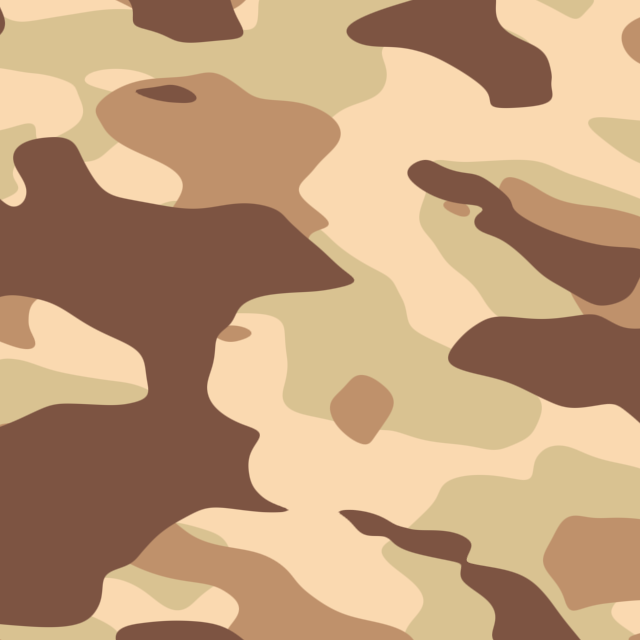
Write a Shadertoy shader that draws this pattern.

```glsl
// Four-colour desert camouflage: smooth, mostly horizontal overlapping patches.

#define PATCH_FREQ   vec2(2.4, 4.3)    // patches per canvas, across and up
#define DETAIL_FREQ  2.3               // lobes, relative to the patches
#define DETAIL_GAIN  0.42
#define WARP_FREQ    vec2(4.6, 7.4)
#define WARP_AMOUNT  vec2(0.14, 0.055) // sideways pull makes rounded fingers
#define SLANT        0.16
#define CREAM_LEVEL  0.04              // levels in standard deviations
#define TAN_LEVEL    0.74
#define BROWN_LEVEL  0.38
#define GRID         6                 // samples per side for the statistics

const vec3 KHAKI = vec3(0.85, 0.76, 0.57);
const vec3 CREAM = vec3(0.98, 0.85, 0.69);
const vec3 TAN   = vec3(0.75, 0.57, 0.42);
const vec3 BROWN = vec3(0.49, 0.33, 0.26);

// Unit gradient with a hashed direction for a lattice point.
vec2 latticeGradient(vec2 cell) {
    uvec2 k = uvec2(ivec2(cell));
    uint h = k.x * 73856093u ^ k.y * 19349663u;
    h = (h ^ (h >> 16)) * 73244475u;
    h = (h ^ (h >> 15)) * 73244475u;
    h ^= h >> 16;
    float angle = 6.2832 * float(h & 65535u) / 65536.0;
    return vec2(cos(angle), sin(angle));
}

float gradientNoise(vec2 p) {
    vec2 i = floor(p), f = p - i;
    vec2 u = f * f * f * (f * (f * 6.0 - 15.0) + 10.0);
    vec2 e = vec2(1.0, 0.0);
    float a = dot(latticeGradient(i), f);
    float b = dot(latticeGradient(i + e.xy), f - e.xy);
    float c = dot(latticeGradient(i + e.yx), f - e.yx);
    float d = dot(latticeGradient(i + e.xx), f - e.xx);
    return mix(mix(a, b, u.x), mix(c, d, u.x), u.y);
}

// Broad patches plus one octave of lobes.
float patchField(vec2 p, float seed) {
    vec2 q = (p + vec2(0.0, SLANT * p.x)) * PATCH_FREQ + seed * vec2(17.37, 9.61);
    return gradientNoise(q) + DETAIL_GAIN * gradientNoise(q * DETAIL_FREQ + 31.7);
}

vec2 warp(vec2 p, float seed) {
    vec2 q = p * WARP_FREQ + seed * vec2(5.23, 13.71);
    return p + WARP_AMOUNT * vec2(gradientNoise(q), gradientNoise(q + 47.3));
}

// Coverage of one layer; the field is normalised so that a level fixes its share.
float coverage(vec2 p, float seed, float level) {
    float sum = 0.0, squares = 0.0;
    for (int k = 0; k < GRID * GRID; k++) {
        vec2 site = (vec2(k % GRID, k / GRID) + 0.5) / float(GRID);
        float s = patchField(site, seed);
        sum += s;
        squares += s * s;
    }
    float count = float(GRID * GRID);
    float mean = sum / count;
    float deviation = sqrt(max(squares / count - mean * mean, 0.001));

    float d = (patchField(warp(p, seed), seed) - mean) / deviation - level;
    float w = max(0.75 * fwidth(d), 0.0001);
    return smoothstep(-w, w, d);
}

void mainImage(out vec4 fragColor, in vec2 fragCoord) {
    vec2 p = fragCoord / iResolution.y;

    // Paint from the ground colour up to the darkest layer.
    vec3 colour = KHAKI;
    colour = mix(colour, CREAM, coverage(p, 1.0, CREAM_LEVEL));
    colour = mix(colour, TAN, coverage(p, 2.0, TAN_LEVEL));
    colour = mix(colour, BROWN, coverage(p, 3.0, BROWN_LEVEL));

    fragColor = vec4(colour, 1.0);
}
```
